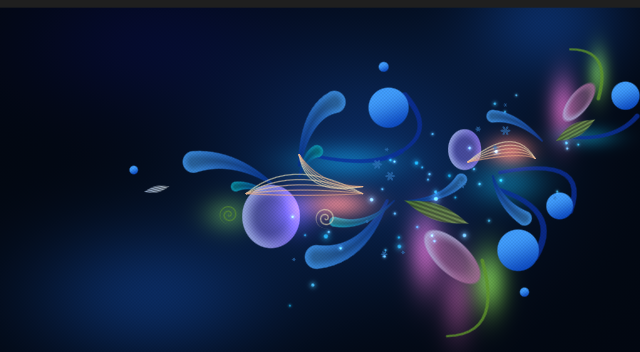
Write a Shadertoy shader that draws this background.

```glsl
// Glossy blue petals, globes and curling tendrils over a dark navy field.
// Soft glows light it; tapered Bezier curves, leaves and hashed sparkles
// lie on top. One unit is a hundredth of the canvas height.
const vec3 SKY = vec3(.19,.46,.74), DEEP = vec3(.02,.17,.48), ROYAL = vec3(.04,.18,.6);
const vec3 NAVY = vec3(.03,.13,.29), TEAL = vec3(.04,.5,.6), VIOLET = vec3(.43,.32,.9);
const vec3 CORAL = vec3(.9,.4,.27), ROSE = vec3(.6,.26,.46), LIME = vec3(.36,.57,.16);
const vec3 CREAM = vec3(.92,.88,.72), PEARL = vec3(.7,.8,.95);

vec2 hash2(float n) { return fract(sin(n * vec2(127.1, 269.5)) * 4375.8); }
float cover(float d) { return clamp(.5 - d * iResolution.y * .007, 0., 1.); }
// Centre in xy, radii in zw
float glow(vec2 p, vec4 e) { vec2 q = (p - e.xy) / e.zw; return exp(-dot(q, q)); }

// Bezier ab.xy, ab.zw, c.xy of radius c.z: distance and place along it
vec2 curve(vec2 p, vec4 ab, vec3 c, float tip) {
  vec2 a = ab.xy, b = ab.zw, from = a, best = vec2(99, 0);
  if (distance(p, b) > max(distance(a, b), distance(b, c.xy)) + 5.) return best;
  for (float i = 1.; i < 14.; i++) {
    float t = i / 13.;
    vec2 to = mix(mix(a, b, t), mix(b, c.xy, t), t), s = to - from;
    float h = clamp(dot(p - from, s) / dot(s, s), 0., 1.), k = (i - 1. + h) / 13.;
    float d = length(p - from - s * h) - c.z * mix(1., tip, k);
    if (d < best.x) best = vec2(d, k);
    from = to;
  }
  return best;
}
void petal(inout vec3 col, vec2 p, vec4 ab, vec3 c, vec3 head) {
  vec2 k = curve(p, ab, c, .12);
  float rim = smoothstep(-c.z * .8, 0., k.x);
  col = mix(col, mix(head, DEEP, k.y) * (.8 + .3 * rim), cover(k.x));
}
void tendril(inout vec3 col, vec2 p, vec4 ab, vec3 c, vec3 tint) {
  col = mix(col, tint, cover(curve(p, ab, c, .6).x) * .8);
}
void disc(inout vec3 col, vec2 p, vec3 c) {
  vec2 q = (p - c.xy) / c.z;
  vec3 shade = mix(DEEP * 1.5, SKY * 1.3, smoothstep(-1.5, .8, q.y - q.x * .4));
  col = mix(col, shade, cover((length(q) - 1.) * c.z));
}
void globe(inout vec3 col, vec2 p, vec4 e, float a, vec3 tint) {
  vec2 q = mat2(cos(a), -sin(a), sin(a), cos(a)) * (p - e.xy) / e.zw;
  float l = length(q), rim = smoothstep(.45, 1., l);
  vec3 shade = mix(tint, PEARL, .25 + .5 * rim * smoothstep(.9, -.7, q.x));
  col = mix(col, shade, cover((l - 1.) * e.w) * (.5 + .35 * rim));
}
// Leaf from a along s
void leaf(inout vec3 col, vec2 p, vec2 a, vec2 s, float width, vec3 tint) {
  float x = clamp(dot(p - a, s) / dot(s, s), 0., 1.), y = length(p - a - s * x);
  vec3 shade = mix(tint, CREAM, .4 * x) * (.8 + .2 * cos(y / width * 12.));
  col = mix(col, shade, cover(y - width * sin(3.14 * x)) * .75);
}
void spiral(inout vec3 col, vec2 q, float r, vec3 tint) {
  float l = length(q), s = fract(l / r * 2. - atan(q.y, q.x) / 6.2832);
  col = mix(col, tint, cover(abs(s - .5) * r * .5 - .18) * cover(l - r) * .65);
}
// Fan of fine lines
void threads(inout vec3 col, vec2 p, vec4 ab, vec2 c, vec2 spread) {
  for (float i = 0.; i < 5.; i++)
    tendril(col, p, ab + vec4(0, 0, spread * i), vec3(c, .16), mix(CREAM, CORAL, i * .12));
}
void sparkles(inout vec3 col, vec2 p) {
  for (float i = 1.; i < 56.; i++) {
    vec2 h = hash2(i), k = hash2(i + 70.);
    vec2 q = p - vec2(82. + 85. * h.x, 10. + 36. * (h.x + h.y));
    float r = .2 + .4 * k.x * k.x, l = length(q);
    float star = r * (1. + 1.5 * abs(cos(3. * atan(q.y, q.x))));
    if (mod(i, 4.) < 1.) col = mix(col, SKY, .6 * cover(l - star));
    else col += mix(TEAL, PEARL, k.y * .6) * (.7 * cover(l - r) + .4 * exp(-l * l / r / r / 6.));
  }
}
void mainImage(out vec4 fragColor, in vec2 fragCoord) {
  vec2 p = 100. * fragCoord / iResolution.y;
  // Navy field with pools of light
  vec3 col = vec3(.008, .028, .065);
  col += NAVY * (glow(p, vec4(105,56,43,34)) + glow(p, vec4(43,16,34,20)) + glow(p, vec4(156,94,22,17)));
  col += NAVY.xxz * .35 * glow(p, vec4(42,88,36,20));
  // Coloured haze
  col += TEAL * .5 * (glow(p, vec4(98,54,15,5)) + glow(p, vec4(144,48,10,6)) + glow(p, vec4(167,61,8,3)));
  col += ROSE * (glow(p, vec4(121,29,5,11)) + .6 * glow(p, vec4(130,16,5,12)) + glow(p, vec4(160,69,4,9)));
  col += LIME * (.5 * glow(p, vec4(65,39,7,5)) + glow(p, vec4(139,20,5,9)) + .8 * glow(p, vec4(170,79,3,7)));
  // Tails and discs
  tendril(col, p, vec4(115,73,124,63), vec3(114,57,.8), ROYAL);
  tendril(col, p, vec4(114,57,106,52), vec3(88,56,.7), ROYAL);
  tendril(col, p, vec4(152,27,160,40), vec3(142,46,1), ROYAL);
  tendril(col, p, vec4(162,40,168,56), vec3(142,51,.8), ROYAL);
  tendril(col, p, vec4(181,67,175,60), vec3(162,61,.7), ROYAL);
  disc(col, p, vec3(110.4,69.4,5.7));
  disc(col, p, vec3(147.2,28.9,5.9));
  disc(col, p, vec3(159,41.5,3.8));
  disc(col, p, vec3(177.7,72.8,4));
  disc(col, p, vec3(38,51.7,1.2));
  disc(col, p, vec3(109,81,1.4));
  disc(col, p, vec3(149,17,1.3));
  // Petals
  petal(col, p, vec4(55,54,66,56), vec3(77,48,3.1), SKY);
  petal(col, p, vec4(95,71,87,68), vec3(85,53,3.2), SKY);
  petal(col, p, vec4(67,47,71,48), vec3(77,45,1.4), TEAL);
  petal(col, p, vec4(90,57,87,56), vec3(85,50,1.8), TEAL);
  petal(col, p, vec4(90,27,103,27), vec3(110,43,3.4), SKY);
  petal(col, p, vec4(95,37,104,35), vec3(112,43,1.4), TEAL);
  petal(col, p, vec4(131,49,126,43), vec3(116,43,1.7), SKY);
  petal(col, p, vec4(140,67,147,67), vec3(154,60,1.8), SKY);
  petal(col, p, vec4(149,38,142,42), vec3(140,50,2.1), SKY);
  // Globes, warm light and leaves
  globe(col, p, vec4(77,38.5,8.2,9), 0., VIOLET);
  globe(col, p, vec4(132,57.5,4.7,5.8), 0., VIOLET);
  globe(col, p, vec4(128.5,27,10,4.6), -.75, ROSE);
  globe(col, p, vec4(164.5,71,6.5,2.8), .9, ROSE);
  col += VIOLET * .5 * glow(p, vec4(84,40,6,6));
  col += CORAL * .8 * (glow(p, vec4(96,42,9,4)) + glow(p, vec4(145,57,6,4)));
  leaf(col, p, vec2(115,43), vec2(18,-6.5), 2.2, LIME);
  leaf(col, p, vec2(158,60), vec2(11,6), 1.8, LIME);
  leaf(col, p, vec2(41,45.5), vec2(7,1.5), .9, PEARL);
  // Ribbons, stems and scrolls
  threads(col, p, vec4(70,45,83,56), vec2(103,45), vec2(1,-3));
  threads(col, p, vec4(85,56,87,44), vec2(103,47), vec2(1,.8));
  threads(col, p, vec4(133,54,146,65), vec2(152,55), vec2(.5,-2));
  tendril(col, p, vec4(137,26,143,5), vec3(127,4.5,.5), LIME);
  tendril(col, p, vec4(170,72,174,86), vec3(162,86,.5), LIME);
  spiral(col, p - vec2(92.5,38), 2.8, CREAM);
  spiral(col, p - vec2(65,39), 2.6, LIME);
  sparkles(col, p);
  // Weave and dark frame
  col *= 1. + .06 * sin(p.x * 6.6) * sin(p.y * 6.6);
  fragColor = vec4(mix(min(col, 1.), vec3(.12), cover(97.8 - p.y)), 1);
}
```
